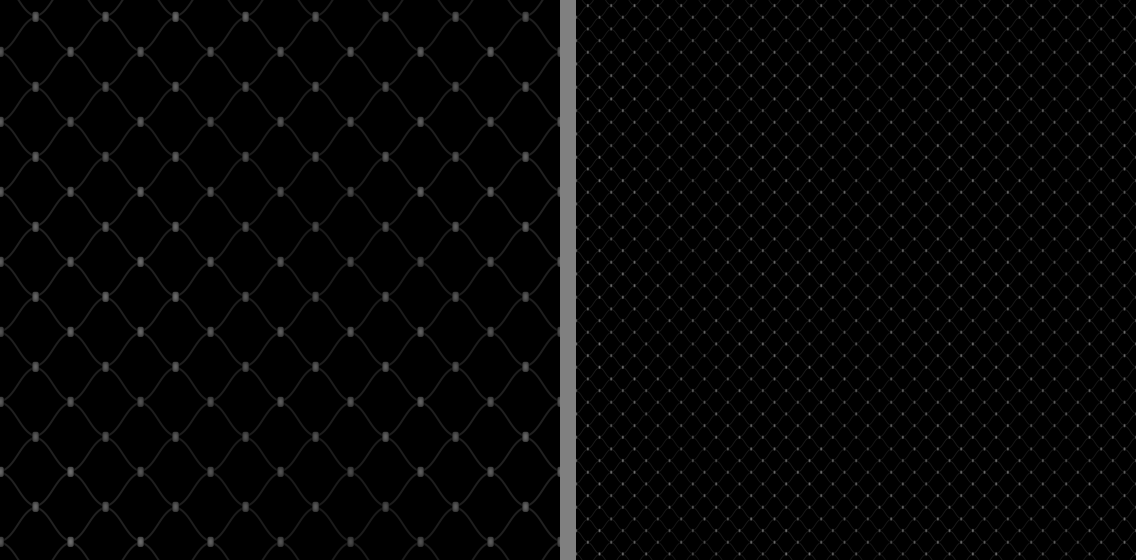
Left, the tile; right, the same tile 3 across and 3 down.
A WebGL 2 fragment shader for this pattern:

```glsl
#version 300 es
precision highp float;

uniform vec2 u_resolution;
out vec4 outColor;

const float TAU = 6.2831853;

float hash(vec2 p) {
    return fract(sin(dot(p, vec2(41.3, 289.1))) * 4375.85);
}

// Distance to a family of S-shaped wires; slope is +1 or -1
float wireDistance(vec2 q, float slope) {
    float curve = q.x - 0.52 * sin(TAU * q.x) / TAU;
    float steepness = 1.0 - 0.52 * cos(TAU * q.x);
    float offset = mod(q.y - slope * curve + 1.0, 2.0) - 1.0;
    return abs(offset) / sqrt(1.0 + steepness * steepness);
}

float roundedBox(vec2 p, vec2 halfSize, float radius) {
    vec2 d = abs(p) - halfSize + radius;
    return length(max(d, 0.0)) + min(max(d.x, d.y), 0.0) - radius;
}

void main() {
    vec2 uv = gl_FragCoord.xy / u_resolution;
    float pixel = 16.0 / min(u_resolution.x, u_resolution.y);

    // Eight repeats each way; knots sit where both coordinates are odd or both even
    vec2 q = (uv * 8.0 - vec2(0.008, 0.26)) * 2.0;

    // Slow sheen that wraps with the tile
    float sheen = 1.0 + 0.07 * cos(TAU * (uv.x - 0.08))
                      + 0.05 * sin(TAU * (uv.x + uv.y * 2.0));

    // Wires
    float wire = min(wireDistance(q, 1.0), wireDistance(q, -1.0));
    float soft = max(0.018, 0.6 * pixel);
    float wireMask = 1.0 - smoothstep(0.028 - soft, 0.028 + soft, wire);
    float shade = 0.118 * sheen * wireMask;

    // Knots on the two staggered lattices
    for (int i = 0; i < 2; i++) {
        float shift = float(i);
        vec2 knot = 2.0 * round((q - shift) * 0.5) + shift;
        vec2 p = q - knot;
        float d = roundedBox(p, vec2(0.09, 0.145), 0.06);
        float mask = 1.0 - smoothstep(-soft, soft, d);
        float variation = 0.9 + 0.22 * hash(mod(knot, 16.0));

        // Bright core fading to a dim rim
        float core = exp(-dot(p * p, vec2(150.0, 65.0)));
        float tone = mix(0.19, 0.36, core) * variation * sheen;

        // Thin dark gap where the wires meet the knot
        float gap = 1.0 - smoothstep(0.0, 0.06, d);
        shade = mix(shade * (1.0 - 0.35 * gap), tone, mask);
    }

    outColor = vec4(vec3(shade), 1.0);
}
```
